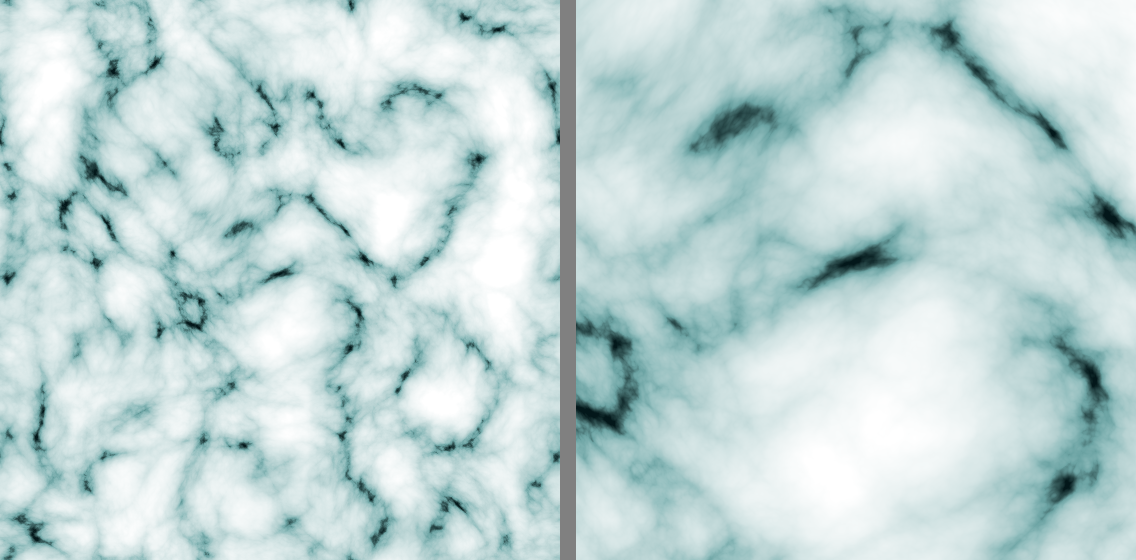
Left, the full canvas; right, a detail of the centre.
Reproduce this texture procedurally as a three.js fragment shader.

```glsl
// Seamless white marble with fine, cloudy teal veins.
varying vec2 vUv;

// Random unit gradient for a lattice cell.
vec2 gradient(vec2 cell, float seed) {
  vec3 p = fract(vec3(cell.xyx + seed * 7.31) * vec3(0.1031, 0.1030, 0.0973));
  p += dot(p, p.yzx + 33.33);
  float angle = 6.28319 * fract((p.x + p.y) * p.z);
  return vec2(cos(angle), sin(angle));
}

// Gradient noise that wraps after a whole number of cells.
float wrapNoise(vec2 p, float period, float seed) {
  vec2 cell = floor(p);
  vec2 f = p - cell;
  vec2 lo = mod(cell, period);
  vec2 hi = mod(cell + 1.0, period);
  vec2 w = f * f * f * (f * (f * 6.0 - 15.0) + 10.0);
  float a = dot(gradient(lo, seed), f);
  float b = dot(gradient(vec2(hi.x, lo.y), seed), f - vec2(1.0, 0.0));
  float c = dot(gradient(vec2(lo.x, hi.y), seed), f - vec2(0.0, 1.0));
  float d = dot(gradient(hi, seed), f - 1.0);
  return mix(mix(a, b, w.x), mix(c, d, w.x), w.y);
}

// Sum of folded noise: creases at the zero crossings become veins.
float turbulence(vec2 uv) {
  float sum = 0.0;
  float amplitude = 1.0;
  float period = 5.0;
  for (int i = 0; i < 7; i++) {
    float seed = float(i) + 3.0;
    vec2 shift = vec2(0.37, 0.61) * float(i);
    sum += amplitude * abs(wrapNoise(uv * period + shift, period, seed));
    amplitude *= 0.5;
    period *= 2.0;
  }
  return sum;
}

// Linear step from 0 to 1 between two levels.
float ramp(float from, float to, float x) {
  return clamp((x - from) / (to - from), 0.0, 1.0);
}

// Vein core to clean stone.
vec3 marbleColor(float t) {
  vec3 color = vec3(0.01, 0.09, 0.10);
  color = mix(color, vec3(0.20, 0.34, 0.34), ramp(0.045, 0.088, t));
  color = mix(color, vec3(0.42, 0.64, 0.64), ramp(0.088, 0.125, t));
  color = mix(color, vec3(0.58, 0.75, 0.75), ramp(0.125, 0.172, t));
  color = mix(color, vec3(0.71, 0.82, 0.82), ramp(0.172, 0.235, t));
  color = mix(color, vec3(0.82, 0.89, 0.89), ramp(0.235, 0.335, t));
  color = mix(color, vec3(0.92, 0.95, 0.95), ramp(0.335, 0.480, t));
  return mix(color, vec3(1.0), ramp(0.480, 0.680, t));
}

void main() {
  // Gentle wrapping warp bends the veins off the lattice.
  vec2 warp = vec2(wrapNoise(vUv * 4.0, 4.0, 21.0), wrapNoise(vUv * 4.0, 4.0, 34.0));
  gl_FragColor = vec4(marbleColor(turbulence(vUv + 0.06 * warp)), 1.0);
}
```
